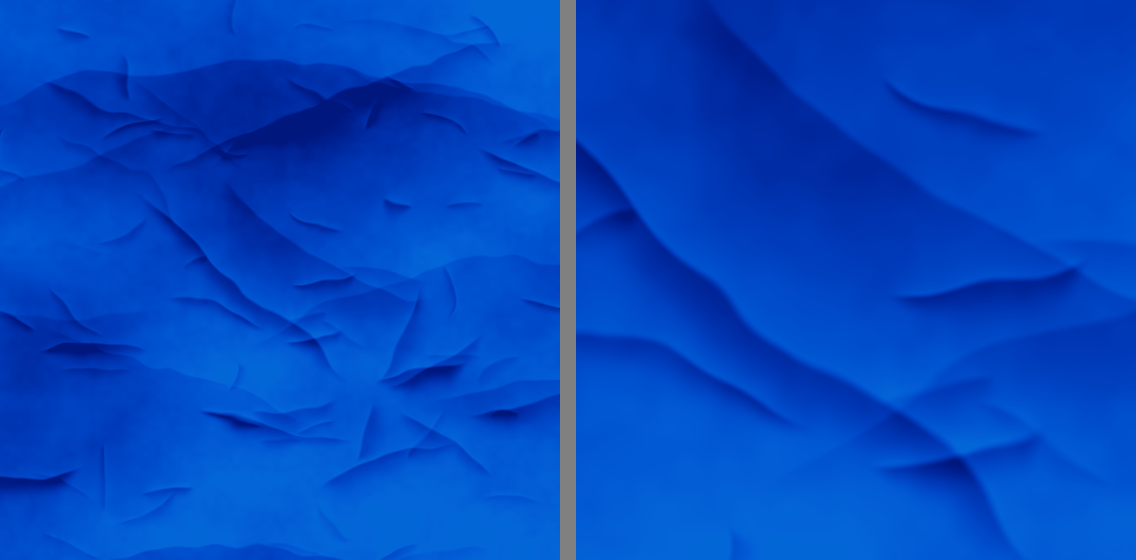
Left, the full canvas; right, a detail of the centre.
Give the GLSL for this texture, as a Shadertoy shader.

```glsl
#define BASE_TONE 0.313
#define BAND_DEPTH 0.075
#define CLOUD_DEPTH 0.30
#define CRUMPLE_DEPTH 0.085
#define GRAIN_DEPTH 0.017
#define PLATE_DEPTH 0.085
#define CREASE_DEPTH 0.150
#define WRINKLE_DEPTH 0.105
#define RAY_DEPTH 0.140
#define EDGE_SOFTNESS 0.003
#define HUB vec2(0.67, 0.31)
#define RAYS 6

vec4 hash4(vec2 p) {
    vec4 q = fract(p.xyxy * vec4(0.1031, 0.1030, 0.0973, 0.1099));
    q += dot(q, q.wzxy + 33.33);
    return fract((q.xxyz + q.yzzw) * q.zywx);
}

float noise(vec2 p) {
    vec2 i = floor(p), f = fract(p);
    f = f * f * (3.0 - 2.0 * f);
    float low = mix(hash4(i).x, hash4(i + vec2(1, 0)).x, f.x);
    float high = mix(hash4(i + vec2(0, 1)).x, hash4(i + vec2(1, 1)).x, f.x);
    return mix(low, high, f.y);
}

mat2 rotation(float a) {
    return mat2(cos(a), sin(a), -sin(a), cos(a));
}

// Smooth light and shade, centred on zero
float clouds(vec2 p) {
    float sum = 0.0, gain = 0.55;
    for (int i = 0; i < 4; i++) {
        sum += gain * (noise(p) - 0.5);
        p = rotation(0.5) * p * 2.03 + 11.3;
        gain *= 0.45;
    }
    return sum;
}

// Faint sharp ridges, centred near zero
float crumple(vec2 p) {
    float sum = 0.0, gain = 0.5;
    for (int i = 0; i < 4; i++) {
        p = rotation(0.4) * p * 1.9 + 7.1;
        sum += gain * (abs(2.0 * noise(p) - 1.0) - 0.4);
        gain *= 0.6;
    }
    return sum;
}

// One bent fold: a hard edge, shade below it and a thin lit rim above
float fold(vec2 p, float angle, float reach, float width, float bend, float rim) {
    vec2 dir = vec2(cos(angle), sin(angle));
    float along = dot(p, dir) / reach;
    float across = dot(p, vec2(-dir.y, dir.x));
    float taper = max(0.0, 1.0 - along * along);
    float below = -(across + bend * reach * along * along) * (dir.x < 0.0 ? -1.0 : 1.0);
    float soft = max(EDGE_SOFTNESS, 1.0 / iResolution.y);
    float side = smoothstep(-soft, soft, below);
    float spread = width * taper + 0.002;
    float shade = side * exp(-pow(below / spread, 2.0));
    float light = (1.0 - side) * exp(-abs(below) / (0.4 * spread + 0.003));
    return smoothstep(0.0, 0.6, taper) * (rim * light - shade);
}

// Folds of one size scattered over a jittered grid, mostly lying flat
float scatteredFolds(vec2 p, int cells, float reach, float width, float rim, float seed) {
    float sum = 0.0;
    for (int y = 0; y < cells; y++)
    for (int x = 0; x < cells; x++) {
        vec2 cell = vec2(x, y);
        vec4 place = hash4(cell + seed);
        vec4 form = hash4(cell + seed + 37.0);
        vec2 centre = (cell + place.xy) / float(cells);
        float lean = form.x > 0.9 ? 1.25 : (form.x > 0.62 ? -0.6 : 0.05);
        float angle = lean + (place.z - 0.5) * 0.85;
        float size = mix(0.5, 1.2, place.w);
        float strength = mix(0.3, 1.15, form.w);
        sum += strength * fold(p - centre, angle, reach * size,
            width * mix(0.5, 1.3, form.y), (form.z - 0.4) * 0.5, rim);
    }
    return sum;
}

// Creases running out of one pinched spot, the longest up to the left
float hubRays(vec2 p) {
    float sum = 0.0;
    for (int i = 0; i < RAYS; i++) {
        vec4 h = hash4(vec2(i, 83.0));
        bool longest = i == 0;
        float angle = 2.47 + 1.05 * float(i) + (longest ? 0.0 : 0.6 * (h.x - 0.5));
        float reach = longest ? 0.27 : mix(0.05, 0.13, h.y);
        float gap = longest ? 0.03 : 0.05 * h.w;
        vec2 centre = HUB + vec2(cos(angle), sin(angle)) * (reach + gap);
        sum += (longest ? 1.0 : 0.7) * fold(p - centre, angle, reach,
            mix(0.022, 0.036, h.z), 0.1 * (h.w - 0.5), 0.3);
    }
    return sum;
}

// Blue ramp indexed by its green level
vec3 paperBlue(float tone) {
    float green = clamp(tone, 0.09, 0.40);
    float blue = 0.285 + 2.6 * green - 3.0 * green * green;
    return vec3(0.012 * smoothstep(0.32, 0.38, green), green, blue);
}

void mainImage(out vec4 fragColor, in vec2 fragCoord) {
    vec2 uv = fragCoord / iResolution.y;

    // Uneven paper bends every fold line
    vec2 wobble = vec2(noise(uv * 7.0 + 3.0), noise(uv * 7.0 + 19.0)) - 0.5;
    vec2 jag = vec2(noise(uv * 26.0 + 5.0), noise(uv * 26.0 + 41.0)) - 0.5;
    vec2 p = uv + 0.035 * wobble + 0.012 * jag;
    float patchy = mix(0.5, 1.4, noise(uv * 9.0 + 61.0));

    // Broad light: a bright top over one wide shaded band
    float tone = BASE_TONE + 0.03 * smoothstep(0.78, 0.95, uv.y);
    tone += BAND_DEPTH * fold(p - vec2(0.5, 0.89), -0.04, 0.58, 0.27, 0.2, 0.1);
    tone += CLOUD_DEPTH * clouds(uv * vec2(2.2, 3.2) + 4.0);
    tone += PLATE_DEPTH * scatteredFolds(p, 3, 0.34, 0.12, 0.12, 5.0);

    // Creases, wrinkles and paper grain
    tone += CRUMPLE_DEPTH * crumple(p * vec2(2.0, 3.0));
    tone += CREASE_DEPTH * patchy * scatteredFolds(p, 4, 0.16, 0.030, 0.25, 131.0);
    tone += WRINKLE_DEPTH * patchy * scatteredFolds(p, 7, 0.06, 0.014, 0.6, 211.0);
    tone += RAY_DEPTH * hubRays(p);
    tone += GRAIN_DEPTH * (noise(uv * 85.0) + noise(uv * 42.0) - 1.0);

    fragColor = vec4(paperBlue(tone), 1.0);
}
```
